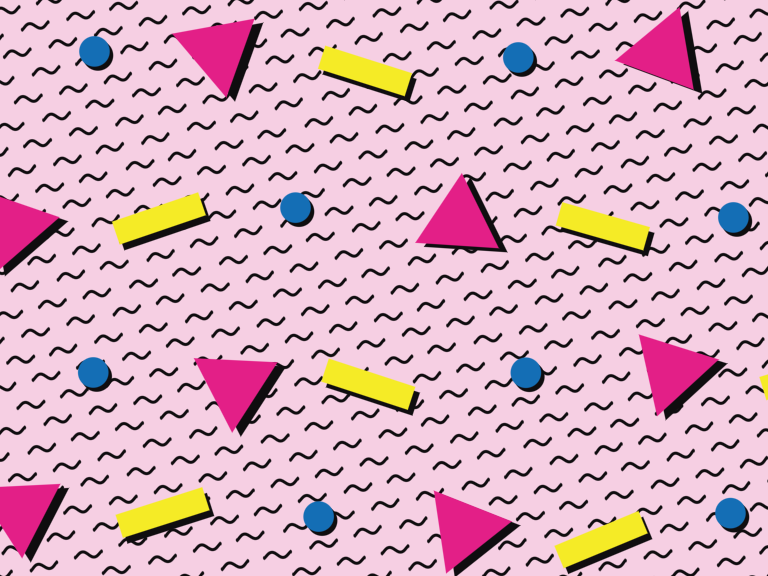
This pattern is drawn by a WebGL 2 fragment shader. Its source:

```glsl
#version 300 es
precision highp float;
// Eighties confetti: pink triangles, yellow bars and blue dots with hard drop
// shadows, over a skewed lattice of short wavy strokes on pale pink.
// Both layers visit nearby lattice points and jitter them with a sine hash.

uniform vec2 u_resolution;
out vec4 outColor;

const vec3 PALE_PINK = vec3(0.965, 0.81, 0.89);
const vec3 INK = vec3(0.06, 0.05, 0.06);
const vec3 MAGENTA = vec3(0.89, 0.12, 0.53);
const vec3 YELLOW = vec3(0.96, 0.92, 0.15);
const vec3 BLUE = vec3(0.08, 0.43, 0.71);

float hash(vec2 p) {
    return fract(sin(dot(p, vec2(127.1, 311.7))) * 43758.5453);
}

vec2 hash2(vec2 p) {
    return vec2(hash(p), hash(p + 17.3));
}

mat2 rotation(float angle) {
    float c = cos(angle), s = sin(angle);
    return mat2(c, -s, s, c);
}

// Coverage of a distance field, softened over about one pixel
float coverage(float dist) {
    float pixel = 1.0 / u_resolution.y;
    return 1.0 - smoothstep(-0.8 * pixel, 0.8 * pixel, dist);
}

// Tilde stroke: a clamped sine, steepness-corrected, with round ends
float squiggleDistance(vec2 q) {
    float x = clamp(q.x, -0.023, 0.023);
    float slope = 0.88 * cos(160.0 * x);
    float dy = (q.y + 0.0055 * sin(160.0 * x)) / sqrt(1.0 + slope * slope);
    return length(vec2(q.x - x, dy)) - 0.0026;
}

float triangleDistance(vec2 q) {
    q.y = abs(q.y);
    return max(-q.x, dot(q, vec2(0.5, 0.866))) - 0.042;
}

float barDistance(vec2 q) {
    vec2 d = abs(q) - vec2(0.079, 0.021);
    return max(d.x, d.y);
}

// Kinds: 0 triangle, 1 bar, 2 dot
float shapeDistance(float kind, vec2 q) {
    if (kind < 0.5) return triangleDistance(q);
    if (kind < 1.5) return barDistance(q);
    return length(q) - 0.0265;
}

float squiggles(vec2 p) {
    mat2 lattice = mat2(0.048, -0.029, 0.0776, 0.0191);
    vec2 nearest = round(inverse(lattice) * p);
    float dist = 1.0;
    for (int j = -1; j <= 1; j++) {
        for (int i = -1; i <= 1; i++) {
            vec2 id = nearest + vec2(i, j);
            vec2 q = p - lattice * id - 0.005 * (hash2(id) - 0.5);
            float tilt = 0.17 + 0.12 * (hash(id + 5.1) - 0.5);
            dist = min(dist, squiggleDistance(rotation(tilt) * q));
        }
    }
    return coverage(dist);
}

// Staggered rows; the index formula keeps neighbours of different kinds
vec3 paintShapes(vec3 color, vec2 p) {
    mat2 lattice = mat2(0.25, 0.0, 0.125, 0.27);
    p -= vec2(0.03, 0.09);
    vec2 nearest = round(inverse(lattice) * p);
    for (int j = -1; j <= 1; j++) {
        for (int i = -1; i <= 1; i++) {
            vec2 id = nearest + vec2(i, j);
            float kind = mod(id.x - id.y + 30.0, 3.0);
            vec2 q = p - lattice * id - 0.055 * (hash2(id + 3.7) - 0.5);

            float turn = hash(id + 9.2);
            float angle = 6.2832 * turn;
            vec3 fill = MAGENTA;
            vec2 shadow = vec2(0.015, -0.007);
            if (kind > 1.5) {
                fill = BLUE;
                shadow = vec2(0.006, -0.007);
            } else if (kind > 0.5) {
                fill = YELLOW;
                shadow = vec2(0.008, -0.010);
                angle = mix(0.27, 0.52, turn) * (hash(id + 1.9) < 0.5 ? -1.0 : 1.0);
            }

            mat2 spin = rotation(angle);
            color = mix(color, INK, coverage(shapeDistance(kind, spin * (q - shadow))));
            color = mix(color, fill, coverage(shapeDistance(kind, spin * q)));
        }
    }
    return color;
}

void main() {
    vec2 p = gl_FragCoord.xy / u_resolution.y;
    vec3 color = mix(PALE_PINK, INK, squiggles(p));
    outColor = vec4(paintShapes(color, p), 1.0);
}
```
